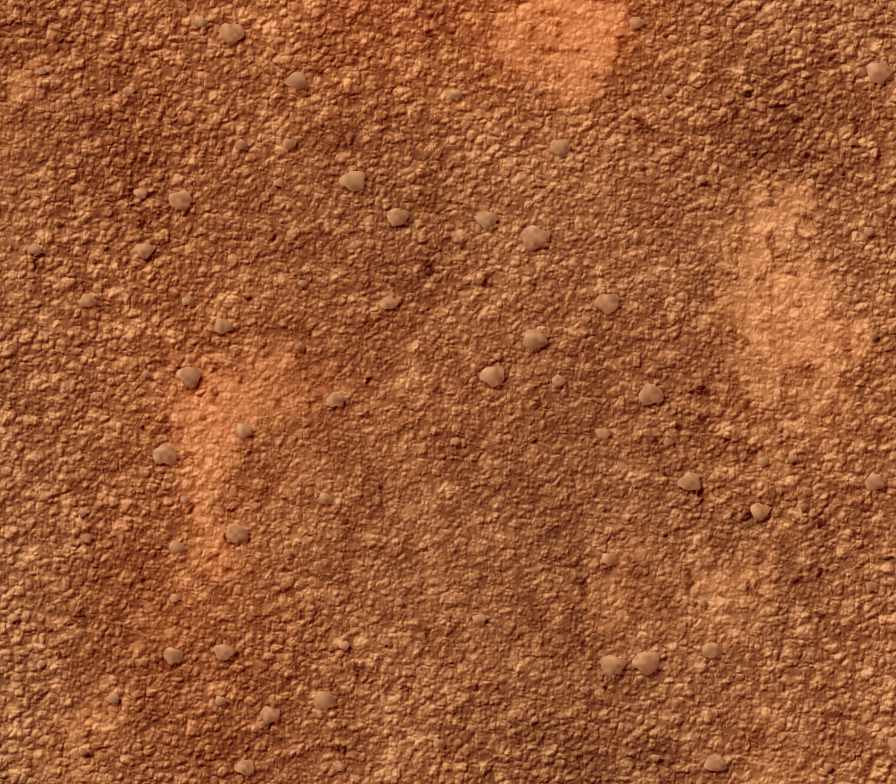
Give the GLSL for this texture, as a WebGL 2 fragment shader.

```glsl
#version 300 es
precision highp float;
// Dry reddish earth: layered crumbs and value noise form a height field,
// lit from the upper left by a directional slope. Pale dusty patches, small
// pits and scattered pebbles with cast shadows are laid over it.

#define DARK vec3(0.30, 0.08, 0.03)
#define MID vec3(0.60, 0.34, 0.185)
#define LIGHT vec3(0.90, 0.62, 0.41)
#define LIGHT_DIR vec2(-0.6, 0.8)
#define SLOPE_STEP 0.0027
#define RELIEF 0.25
#define CAVITY 0.34
#define BASE_TONE 0.57
#define PATCH_SCALE 4.5
#define PEBBLE_CELLS 15.0
#define PEBBLE_SHARE 0.38

uniform vec2 u_resolution;
out vec4 fragColor;

vec3 hash3(vec2 p) {
  vec3 q = fract(vec3(p.xyx) * vec3(0.1031, 0.1030, 0.0973));
  q += dot(q, q.yxz + 33.33);
  return fract((q.xxy + q.yzz) * q.zyx);
}

float noise(vec2 p) {
  vec2 i = floor(p), f = fract(p);
  f = f * f * (3.0 - 2.0 * f);
  float low = mix(hash3(i).x, hash3(i + vec2(1, 0)).x, f.x);
  float high = mix(hash3(i + vec2(0, 1)).x, hash3(i + vec2(1, 1)).x, f.x);
  return mix(low, high, f.y);
}

float fbm(vec2 p) {
  float sum = 0.0, weight = 0.54;
  for (int i = 0; i < 4; i++) {
    sum += weight * noise(p);
    p = mat2(1.6, 1.2, -1.2, 1.6) * p + 17.3;
    weight *= 0.5;
  }
  return sum;
}

// Rounded crumbs, one per jittered cell; height is in canvas units.
float crumbs(vec2 p, float cells, float share) {
  vec2 q = p * cells, base = floor(q);
  float top = 0.0;
  for (int y = -1; y <= 1; y++)
    for (int x = -1; x <= 1; x++) {
      vec2 id = base + vec2(x, y);
      vec3 rnd = hash3(id + cells);
      vec2 d = q - id - rnd.xy;
      float pick = fract(rnd.z * 7.31 + rnd.x);
      float r = mix(0.3, 0.65, rnd.z);
      d *= 1.0 + 0.3 * vec2(pick - 0.5, 0.5 - pick);
      if (pick < share) top = max(top, 0.8 * r * (1.0 - dot(d, d) / (r * r)));
    }
  return top / cells;
}

float height(vec2 p, float rough) {
  vec2 warped = p + 0.004 * vec2(noise(p * 95.0), noise(p * 95.0 + 40.0));
  float h = 0.6 * rough * crumbs(warped, 48.0, 0.45);
  h += rough * crumbs(warped, 90.0, 0.85);
  h += crumbs(warped, 165.0, 0.9);
  return h + 0.009 * (fbm(p * 38.0) - 0.5);
}

// Nearest pebble: offset in radii (xy), shaped distance (z), radius (w).
vec4 pebble(vec2 p) {
  vec2 q = p * PEBBLE_CELLS, base = floor(q);
  vec4 best = vec4(0.0, 0.0, 9.0, 0.1);
  for (int y = -1; y <= 1; y++)
    for (int x = -1; x <= 1; x++) {
      vec2 id = base + vec2(x, y);
      vec3 rnd = hash3(id + 211.0), shape = hash3(id + 371.0);
      float r = 0.07 + 0.16 * rnd.z * rnd.z;
      vec2 o = (q - id - 0.15 - 0.7 * rnd.xy) / r;
      float angle = atan(o.y, o.x);
      float wobble = 1.0 + 0.1 * sin(3.0 * angle + 6.28 * shape.y)
                   + 0.06 * sin(5.0 * angle + 6.28 * shape.z);
      float d = length(o * vec2(0.88, 1.08)) * wobble;
      if (shape.x < PEBBLE_SHARE && d < best.z) best = vec4(o, d, r / PEBBLE_CELLS);
    }
  return best;
}

void main() {
  vec2 p = gl_FragCoord.xy / u_resolution.y;
  vec2 fromCenter = (gl_FragCoord.xy / u_resolution - vec2(0.5, 0.43)) * vec2(2.6, 3.0);
  float packed = exp(-dot(fromCenter, fromCenter));

  // Relief: smoother where the soil is packed.
  float rough = mix(0.75, 1.25, noise(p * 5.0 + 9.0)) * (1.0 - 0.45 * packed);
  float h = height(p, rough);
  float slope = (h - height(p + LIGHT_DIR * SLOPE_STEP, rough)) / SLOPE_STEP;
  float tone = BASE_TONE + RELIEF * clamp(slope, -1.6, 1.4);
  tone += CAVITY * (100.0 * h - 0.45);
  tone += 0.34 * (fbm(p * 6.0 + 3.0) - 0.5);

  // Pale dust, broken up by crumbs along its borders.
  float area = smoothstep(0.54, 0.74, fbm(p * PATCH_SCALE + 5.7) - 0.12 * packed);
  float dust = area * smoothstep(0.36, 0.62, noise(p * 62.0) + 0.3 * area);
  tone = mix(tone, 0.65 * tone + 0.48, dust);

  // Small dark pits.
  float pit = smoothstep(0.83, 0.95, noise(p * 66.0 + 70.0));
  tone -= 0.34 * pit * smoothstep(0.4, 0.7, noise(p * 9.0 + 21.0));

  // Pebbles and their shadows.
  vec4 stone = pebble(p);
  float shade = pebble(p + LIGHT_DIR * 0.006).z;
  tone -= 0.38 * (1.0 - smoothstep(0.7, 1.25, shade));
  float soft = 0.8 / (u_resolution.y * stone.w);
  float cover = 1.0 - smoothstep(1.0 - soft, 1.0 + soft, stone.z);
  float stoneTone = 0.64 + 0.3 * dot(stone.xy, LIGHT_DIR) + 0.3 * (noise(p * 180.0) - 0.5);
  tone = mix(tone, stoneTone, cover);

  // Tone to soil colour, with redder regions and greyer stones.
  tone = clamp(tone, -0.12, 1.12);
  vec3 color = tone < 0.5 ? mix(DARK, MID, tone * 2.0) : mix(MID, LIGHT, tone * 2.0 - 1.0);
  float red = noise(p * 4.0 + 31.0) - 0.5 - 0.4 * packed + 0.5 * area;
  color += red * vec3(0.05, -0.015, -0.03) * (1.0 - cover);
  color += cover * vec3(-0.02, 0.025, 0.045);
  fragColor = vec4(clamp(color, 0.0, 1.0), 1.0);
}
```
